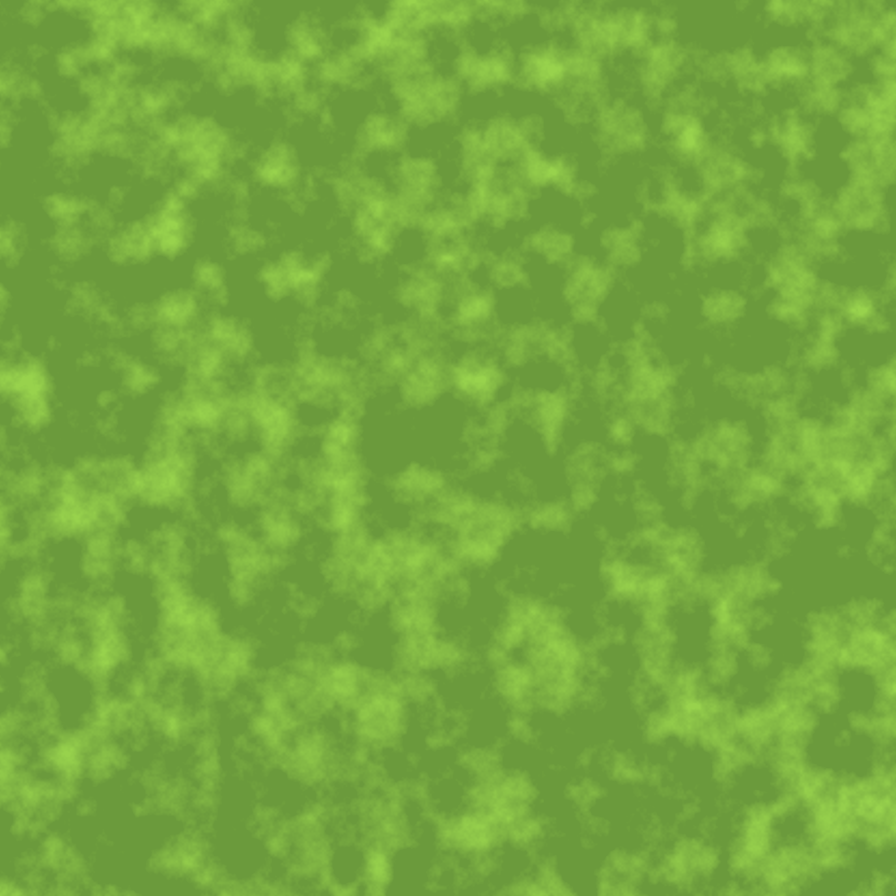
Reproduce this texture procedurally as a WebGL 1 fragment shader.

```glsl
precision highp float;
// Mottled grass: soft light green patches over a flat darker green.

uniform vec2 u_resolution;

const vec3 GRASS_DARK = vec3(0.420, 0.604, 0.235);
const vec3 GRASS_LIGHT = vec3(0.595, 0.825, 0.298);
const float PATCH_CELLS = 26.0;   // coarsest noise cells across the canvas
const int OCTAVES = 5;
const float GAIN = 0.55;          // strength of each finer octave
const float LIGHT_START = 0.41;   // noise level where the light patches begin
const float LIGHT_FULL = 0.84;    // noise level of the fully light green
const vec2 OCTAVE_SHIFT = vec2(37.0, 17.0);

float hash(vec2 cell) {
  vec3 p = fract(cell.xyx * 0.1031);
  p += dot(p, p.yzx + 33.33);
  return fract((p.x + p.y) * p.z);
}

// Smoothly interpolated random values on a square grid.
float valueNoise(vec2 p) {
  vec2 cell = floor(p);
  vec2 f = fract(p);
  vec2 blend = f * f * (3.0 - 2.0 * f);
  float lower = mix(hash(cell), hash(cell + vec2(1.0, 0.0)), blend.x);
  float upper = mix(hash(cell + vec2(0.0, 1.0)), hash(cell + vec2(1.0)), blend.x);
  return mix(lower, upper, blend.y);
}

// Sum of octaves, normalised to the range 0 to 1.
float fractalNoise(vec2 p) {
  float sum = 0.0;
  float total = 0.0;
  float weight = 1.0;
  for (int i = 0; i < OCTAVES; i++) {
    sum += weight * valueNoise(p);
    total += weight;
    weight *= GAIN;
    p = p * 2.0 + OCTAVE_SHIFT;
  }
  return sum / total;
}

void main() {
  vec2 uv = gl_FragCoord.xy / min(u_resolution.x, u_resolution.y);
  float level = fractalNoise(uv * PATCH_CELLS + OCTAVE_SHIFT);

  // Levels below the start stay flat dark green.
  float light = clamp((level - LIGHT_START) / (LIGHT_FULL - LIGHT_START), 0.0, 1.0);
  gl_FragColor = vec4(mix(GRASS_DARK, GRASS_LIGHT, light), 1.0);
}
```
